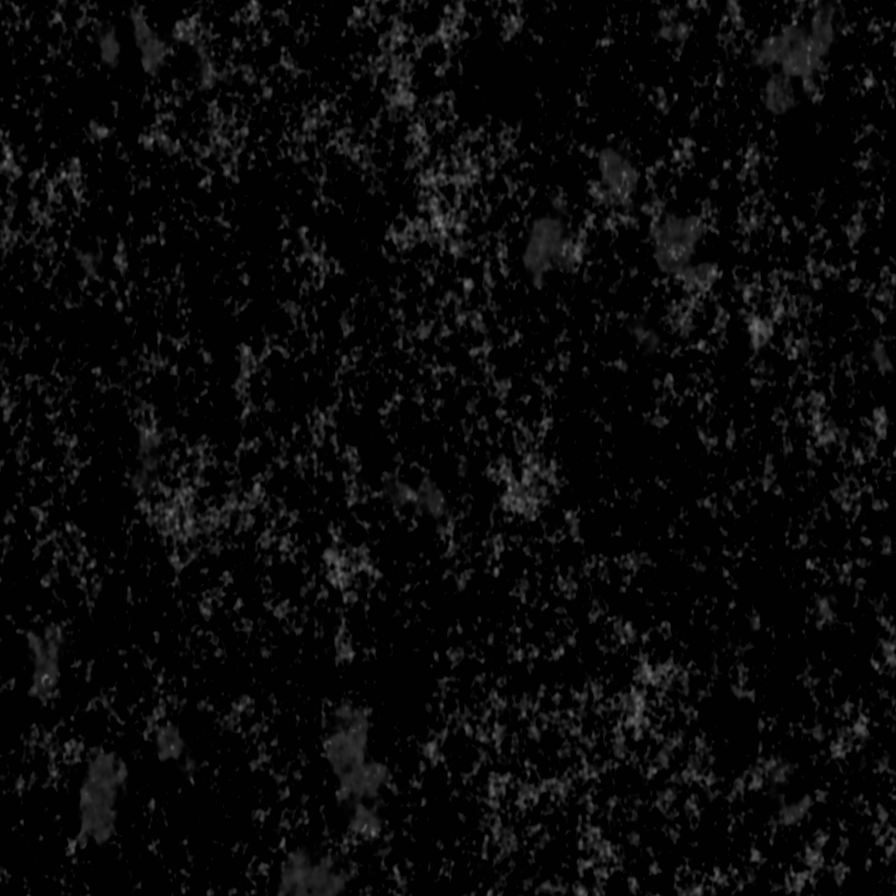
Write a WebGL 2 fragment shader that draws this texture.

```glsl
#version 300 es
precision highp float;

uniform vec2 u_resolution;
out vec4 fragColor;

// Three random values in 0..1 for one cell of a seeded grid
vec3 hash3(vec2 cell, float seed) {
    vec3 p = fract(vec3(cell.xyx + seed * 17.31) * vec3(0.1031, 0.1030, 0.0973));
    p += dot(p, p.yxz + 33.33);
    return fract((p.xxy + p.yzz) * p.zyx);
}

// Cellular noise: soft light and dark spots, one per cell, mean 0, deviation 1
float spotNoise(vec2 p, float seed) {
    vec2 home = floor(p);
    float sum = 0.0;
    for (int j = -1; j <= 1; j++) {
        for (int i = -1; i <= 1; i++) {
            vec2 cell = home + vec2(i, j);
            vec3 rnd = hash3(cell, seed);
            vec2 offset = cell + rnd.xy - p;
            float falloff = max(1.0 - dot(offset, offset), 0.0);
            sum += (2.0 * rnd.z - 1.0) * falloff * falloff;
        }
    }
    return 2.19 * sum;
}

// Gentle bending of the plane by layered sines
vec2 bend(vec2 p, float amount) {
    return p + amount * vec2(sin(p.y * 17.0 + 2.0 * sin(p.x * 9.0)),
                             sin(p.x * 13.0 + 2.0 * sin(p.y * 7.0)));
}

// Flat worn patches with ragged edges
float smudge(float broad, float ragged, float grain) {
    float cover = smoothstep(1.7, 2.6, broad + 0.45 * ragged + 0.2 * grain);
    return cover * (0.12 + 0.025 * grain);
}

void main() {
    vec2 uv = gl_FragCoord.xy / min(u_resolution.x, u_resolution.y);
    vec2 warped = bend(uv, 0.008);
    vec2 upright = vec2(1.15, 0.85);

    // Layers from wide clouds down to dust
    float cloud = spotNoise(warped * 5.0, 1.0);
    float patches = spotNoise(warped * upright * 15.0, 2.0);
    float clump = spotNoise(warped * upright * 42.0, 3.0);
    float grain = spotNoise(uv * upright * 105.0, 4.0);
    float dust = spotNoise(uv * upright * 215.0, 5.0);

    // Vertical streaks and dark horizontal seams
    float streak = spotNoise(warped * vec2(65.0, 7.0), 6.0);
    float seam = smoothstep(0.9, 2.0, spotNoise(warped * vec2(3.0, 26.0), 7.0));

    float wear = 0.33 * cloud + 0.28 * patches + 0.42 * clump
               + 0.55 * grain + 0.55 * dust + 0.2 * streak - 0.7 * seam;

    // Only the upper part of the wear shows above black
    float speckle = 0.118 * max(wear - 0.27, 0.0);
    float worn = smudge(spotNoise(warped * upright * 13.0, 8.0), clump, grain + 0.5 * dust);
    float grey = 0.004 + max(speckle, worn);

    fragColor = vec4(vec3(grey), 1.0);
}
```
